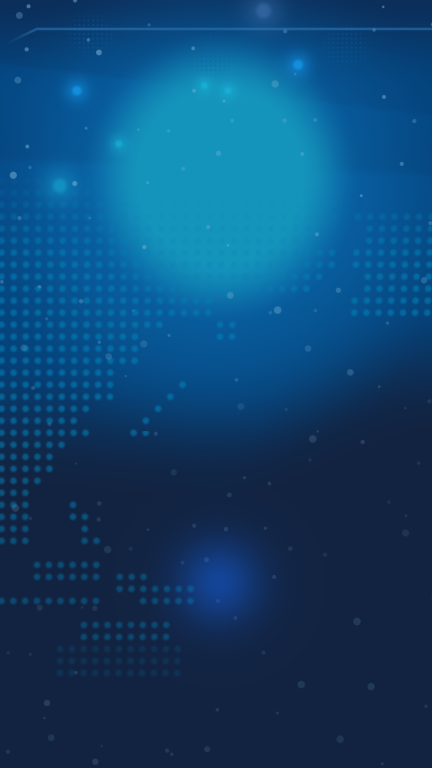
Write a Shadertoy shader that draws this background.

```glsl
// A deep blue backdrop: a broad cyan disc of light above a navy floor, with a halftone
// map of dots, soft lamps and drifting specks. Built from layered radial falloffs,
// a repeated dot grid masked by simple regions, and jittered cellular specks.

const vec3 NAVY  = vec3(0.07, 0.148, 0.272);
const vec3 DUSK  = vec3(0.045, 0.185, 0.36);
const vec3 OCEAN = vec3(0.018, 0.268, 0.495);
const vec3 AZURE = vec3(0.035, 0.38, 0.64);
const vec3 CYAN  = vec3(0.08, 0.58, 0.735);
const vec3 ROYAL = vec3(0.075, 0.29, 0.65);
const vec3 PALE  = vec3(0.45, 0.68, 0.82);

vec2 hash2(vec2 c) {
    vec3 h = fract(c.xyx * vec3(0.1031, 0.103, 0.0973));
    h += dot(h, h.yzx + 33.33);
    return fract((h.xx + h.yz) * h.zy);
}

// 1 near the centre, easing to 0 between the inner and outer radius
float falloff(vec2 d, float inner, float outer) {
    return 1.0 - smoothstep(inner, outer, length(d));
}

float inside(vec2 p, vec2 lo, vec2 hi) {
    vec2 s = step(lo, p) * step(p, hi);
    return s.x * s.y;
}

float segment(vec2 p, vec2 a, vec2 b) {
    vec2 d = b - a;
    return length(p - a - d * clamp(dot(p - a, d) / dot(d, d), 0.0, 1.0));
}

// Regions of the map that carry dots
float land(vec2 p) {
    float coast = 0.365 - 0.75 * (p.y - 0.764) + 0.015 * sin(p.y * 70.0);
    float m = step(p.x, coast) * step(p.y, 1.15);
    m = max(m, inside(p, vec2(0.0, 0.36), vec2(0.76 + 0.03 * sin(p.y * 55.0), 0.67)));
    m = max(m, inside(p, vec2(0.0, 0.6), vec2(0.49, 0.735)));
    m = max(m, inside(p, vec2(0.83 + 0.02 * sin(p.y * 60.0), 0.48), vec2(1.1, 0.745)));
    m = max(m, inside(p, vec2(0.49, 0.74), vec2(0.55, 0.79)));
    m = max(m, step(segment(p, vec2(0.42, 0.89), vec2(0.32, 1.0)), 0.014));
    m = max(m, step(segment(p, vec2(0.165, 1.16), vec2(0.215, 1.255)), 0.018));
    m = max(m, inside(p, vec2(-0.1, 1.12), vec2(0.06, 1.26)));
    m = max(m, inside(p, vec2(0.07, 1.295), vec2(0.23, 1.345)));
    m = max(m, inside(p, vec2(-0.1, 1.38), vec2(0.23, 1.4)));
    m = max(m, inside(p, vec2(0.26, 1.33), vec2(0.34, 1.37)));
    m = max(m, inside(p, vec2(0.32, 1.35), vec2(0.45, 1.405)));
    m = max(m, inside(p, vec2(0.18, 1.44), vec2(0.39, 1.49)));
    return max(m, 0.4 * inside(p, vec2(0.12, 1.5), vec2(0.42, 1.56)));
}

float mapDots(vec2 p) {
    vec2 pitch = vec2(0.0279 - 0.00125 * (p.y - 0.93), 0.0278);
    vec2 origin = vec2(0.0035, 1.391);
    vec2 cell = floor((p - origin) / pitch + 0.5);
    vec2 centre = origin + cell * pitch;
    return land(centre) * falloff(p - centre, 0.003, 0.0115);
}

// Fine dotted patch, fading out from its middle
float finePatch(vec2 p, vec2 centre) {
    vec2 g = (fract(p / 0.0105) - 0.5) * 0.0105;
    return falloff(g, 0.001, 0.004) * falloff((p - centre) * vec2(1.0, 1.1), 0.03, 0.065);
}

// One jittered speck per cell; many cells stay empty
float specks(vec2 p, float size, float radius, float share, float aa) {
    vec2 cell = floor(p / size);
    vec2 r = hash2(cell + 7.0), k = hash2(cell + 41.0);
    float rad = radius * (0.5 + 0.5 * k.y);
    vec2 d = p - (cell + 0.15 + 0.7 * r) * size;
    return step(k.x, share) * (0.5 + 0.5 * r.y) * falloff(d, rad - aa, rad + aa);
}

// Small lamp: wide halo with a bright core
vec3 lamp(vec3 col, vec2 d, float size, vec3 tint, float power) {
    float halo = exp(-dot(d, d) / (size * size));
    float core = falloff(d, size * 0.2, size * 0.55);
    return mix(col, tint, power * (0.55 * halo + 0.4 * core));
}

vec3 backdrop(vec2 p) {
    float floorLine = p.y + 0.16 * smoothstep(0.5, 1.0, p.x) + 0.04 * smoothstep(0.5, 0.0, p.x);
    vec3 col = mix(OCEAN, NAVY, smoothstep(0.83, 1.16, floorLine));
    col = mix(DUSK, col, smoothstep(-0.03, 0.2, p.y));
    vec2 d = p - vec2(0.5, 0.47);
    col = mix(col, AZURE, 0.95 * falloff(d * vec2(0.95, 1.0), 0.2, 0.6));
    // Faint slanted sheets of light
    float sheet = smoothstep(0.0, 0.02, p.y - 0.36 - 0.035 * p.x) * smoothstep(0.8, 0.4, p.y);
    float wave = smoothstep(0.0, 0.015, p.y - 0.14 - 0.12 * p.x) * smoothstep(0.4, 0.2, p.y);
    col += vec3(0.0, 0.018, 0.03) * (sheet + wave - 0.5);
    col = mix(col, CYAN, falloff((p - vec2(0.51, 0.41)) * vec2(1.0, 0.95), 0.18, 0.33));
    // Royal blue orb low down
    vec2 o = p - vec2(0.507, 1.348);
    return mix(col, ROYAL, 0.85 * exp(-dot(o, o) / 0.0095));
}

void mainImage(out vec4 fragColor, in vec2 fragCoord) {
    // Unit is the canvas width; y runs down from the top edge
    vec2 p = vec2(fragCoord.x, iResolution.y - fragCoord.y) / iResolution.x;
    float aa = 0.8 / iResolution.x;
    vec3 col = backdrop(p);

    // Halftone map, weaker near the top and over the disc
    float strength = 0.6 * smoothstep(0.36, 0.62, p.y) * (1.0 - 0.35 * smoothstep(0.9, 1.5, p.y));
    strength *= 1.0 - 0.6 * falloff(p - vec2(0.51, 0.42), 0.2, 0.36);
    col = mix(col, vec3(0.01, 0.5, 0.71), strength * mapDots(p));
    float fine = finePatch(p, vec2(0.21, 0.08)) + finePatch(p, vec2(0.49, 0.13)) + finePatch(p, vec2(0.8, 0.11));
    col = mix(col, AZURE, 0.35 * fine);

    // Header rule with a bent left end
    float rule = min(segment(p, vec2(0.085, 0.067), vec2(1.1, 0.067)), segment(p, vec2(0.02, 0.098), vec2(0.085, 0.067)));
    col = mix(col, vec3(0.18, 0.46, 0.7), 0.6 * smoothstep(0.0, 0.1, p.x) * (1.0 - smoothstep(0.001, 0.001 + 2.0 * aa, rule)));

    // Lamps around the disc
    vec3 aqua = vec3(0.1, 0.7, 0.85), sky = vec3(0.08, 0.6, 0.92);
    col = lamp(col, p - vec2(0.178, 0.21), 0.028, sky, 0.9);
    col = lamp(col, p - vec2(0.69, 0.15), 0.03, sky, 0.9);
    col = lamp(col, p - vec2(0.473, 0.198), 0.02, aqua, 0.9);
    col = lamp(col, p - vec2(0.528, 0.21), 0.021, aqua, 0.9);
    col = lamp(col, p - vec2(0.275, 0.333), 0.021, aqua, 0.8);
    col = lamp(col, p - vec2(0.138, 0.43), 0.042, aqua, 0.65);
    col = lamp(col, p - vec2(0.61, 0.025), 0.045, vec3(0.3, 0.5, 0.75), 0.6);

    // Drifting specks, dimmer toward the bottom
    float dim = mix(0.6, 0.2, smoothstep(0.4, 1.1, p.y));
    float dust = specks(p, 0.15, 0.009, 0.55, aa) + specks(p + 3.7, 0.11, 0.005, 0.5, aa);
    col = mix(col, PALE, dim * min(dust, 1.0));
    fragColor = vec4(col, 1.0);
}
```
